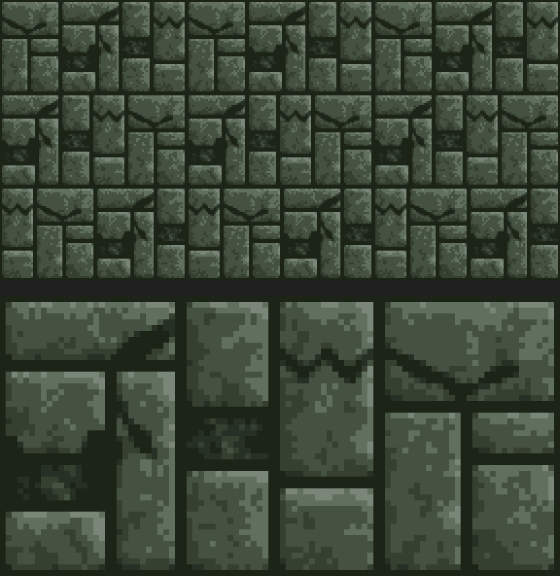
Top, the full canvas; bottom, a detail of the centre.
A WebGL 1 fragment shader for this texture:

```glsl
precision highp float;
// Mossy green stone wall in chunky texels: three repeats across, three courses
// down, each course shifted. Rectangular cuts make the stones; edge light,
// gradient noise and crack distances pick a step of a six-tone palette.
uniform vec2 u_resolution;

float hash(vec2 p) {
  return fract(sin(dot(p, vec2(12.99, 78.23))) * 4375.85);
}

float cornerSlope(vec2 cell, vec2 f) {
  float a = 6.2832 * hash(cell);
  return dot(vec2(cos(a), sin(a)), f);
}

float gradientNoise(vec2 p) {
  vec2 i = floor(p), f = fract(p), u = f * f * (3.0 - 2.0 * f), e = vec2(1.0, 0.0);
  return mix(mix(cornerSlope(i, f), cornerSlope(i + e.xy, f - e.xy), u.x),
             mix(cornerSlope(i + e.yx, f - e.yx), cornerSlope(i + e.xx, f - e.xx), u.x), u.y);
}

float segment(vec2 p, vec2 a, vec2 b) {
  vec2 pa = p - a, ba = b - a;
  return length(pa - ba * clamp(dot(pa, ba) / dot(ba, ba), 0.0, 1.0));
}

// Keep the side of a cut that holds the point; box is left, top, right, bottom
void cutX(inout vec4 box, vec2 p, float at) {
  if (p.x < at) box.z = min(box.z, at); else box.x = max(box.x, at);
}

void cutY(inout vec4 box, vec2 p, float at) {
  if (p.y < at) box.w = min(box.w, at); else box.y = max(box.y, at);
}

vec4 stoneBox(vec2 p) {
  vec4 box = vec4(0.0, 0.0, 96.0, 48.0);
  cutX(box, p, 31.0);
  cutX(box, p, 47.0);
  cutX(box, p, 65.0);
  if (p.x < 31.0) {
    cutY(box, p, 12.0);
    if (p.y > 12.0) {
      cutX(box, p, 19.0);
      if (p.x < 19.0) { cutY(box, p, 28.0); cutY(box, p, 36.0); }
    }
  } else if (p.x < 47.0) {
    cutY(box, p, 20.0);
    cutY(box, p, 29.0);
  } else if (p.x < 65.0) {
    cutY(box, p, 32.0);
  } else {
    cutY(box, p, 19.0);
    if (p.y > 19.0) {
      cutX(box, p, 80.0);
      if (p.x > 80.0) cutY(box, p, 28.0);
    }
  }
  return box;
}

// Distance to the cracks and chipped corners
float crackDistance(vec2 p) {
  float d = segment(p, vec2(65.0, 9.0), vec2(79.0, 16.5));
  d = min(d, segment(p, vec2(79.0, 16.5), vec2(88.0, 12.5)));
  d = min(d, segment(p, vec2(21.0, 10.0), vec2(30.0, 5.0)) - 0.6);
  d = min(d, segment(p, vec2(20.0, 19.0), vec2(26.0, 27.0)));
  d = min(d, length(p - vec2(17.5, 26.5)) - 2.5);
  d = min(d, length(p - vec2(1.5, 26.5)) - 1.5);
  if (p.x > 47.0 && p.x < 65.0) {
    float zigzag = 13.5 - 3.5 * abs(2.0 * fract((p.x - 48.0) / 8.0) - 1.0);
    d = min(d, abs(p.y - zigzag) * 0.8);
  }
  return d;
}

vec3 palette(float level) {
  return level < 0.5 ? vec3(0.11, 0.14, 0.09)
       : level < 1.5 ? vec3(0.15, 0.19, 0.14)
       : level < 2.5 ? vec3(0.21, 0.25, 0.19)
       : level < 3.5 ? vec3(0.27, 0.32, 0.26)
       : level < 4.5 ? vec3(0.38, 0.44, 0.37) : vec3(0.48, 0.53, 0.47);
}

vec3 wall(vec2 uv) {
  vec2 texel = floor(vec2(uv.x, 1.0 - uv.y) * vec2(288.0, 144.0)) + 0.5;
  float course = floor(texel.y / 48.0);
  float shift = course < 0.5 ? 65.0 : course < 1.5 ? 0.0 : 47.0;
  vec2 p = mod(texel + vec2(shift, 0.0), vec2(96.0, 48.0));

  vec4 box = stoneBox(p);
  vec2 nearSide = p - box.xy - 1.0, farSide = box.zw - p - 1.0;
  vec2 inset = min(nearSide, farSide);
  if (min(inset.x, inset.y) < 0.0) return palette(0.0);
  float patches = gradientNoise(p * 0.23 + 3.7), grain = hash(p) - 0.5;

  // Gaps filled with crumbled pebbles
  bool rubble = (p.x < 19.0 && box.y == 28.0) || (box.x == 31.0 && box.y == 20.0);
  if (rubble) {
    float pebble = gradientNoise(p * 0.42) * 3.0 + grain - 0.35 * length(p - 0.5 * (box.xy + box.zw)) + 2.0;
    return palette(clamp(floor(pebble + 0.5), 0.0, 3.0));
  }

  // Light falls from the top right, with worn left and bottom edges
  float light = 3.0 + 1.9 * exp(-0.55 * nearSide.y) + 1.5 * exp(-0.6 * farSide.x)
              - 1.1 * exp(-0.6 * nearSide.x) - 1.4 * exp(-0.5 * farSide.y);
  light += 1.3 * patches + 0.7 * grain;
  light -= 3.2 * (1.0 - smoothstep(0.5, 1.7, crackDistance(p) + patches));
  if (inset.x + inset.y < 1.5) light -= 1.5;
  return palette(clamp(floor(light + 0.5), 0.0, 5.0));
}

void main() {
  // Average nine samples to soften the texel edges
  vec3 sum = vec3(0.0);
  for (int i = 0; i < 9; i++) {
    vec2 offset = (vec2(mod(float(i), 3.0), floor(float(i) / 3.0)) - 1.0) / 3.0;
    sum += wall((gl_FragCoord.xy + offset) / u_resolution);
  }
  gl_FragColor = vec4(sum / 9.0, 1.0);
}
```
